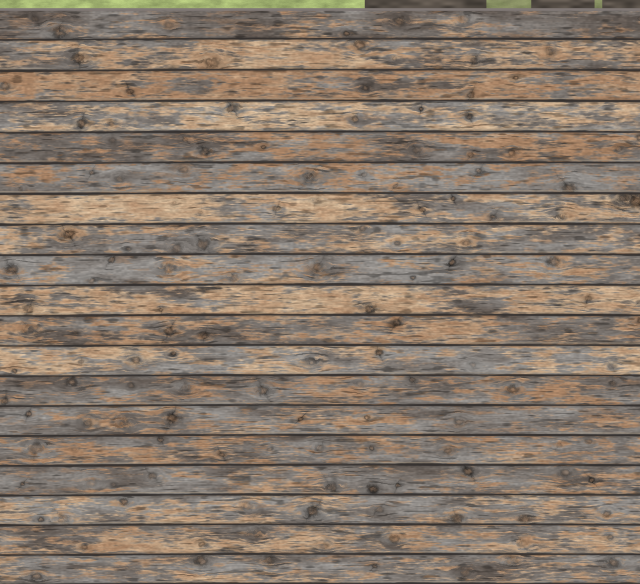
Write a WebGL 2 fragment shader that draws this texture.

```glsl
#version 300 es
precision highp float;
// Weathered horizontal plank wall: flaking grey stain over tan wood, knots, dark seams, a strip of garden on top.
uniform vec2 u_resolution;
out vec4 outColor;

#define PLANKS 19.0
#define WALL_TOP 0.986
#define SEAM_HALF 0.030
#define KNOT_SPACING 1.6
#define KNOT_CHANCE 0.62
#define GRAIN_DEPTH 0.30
#define FLAKE_EDGE 0.085

const vec3 STAIN_DARK = vec3(0.385, 0.350, 0.325);
const vec3 STAIN_GREY = vec3(0.575, 0.560, 0.545);
const vec3 WOOD_PALE = vec3(0.83, 0.72, 0.59);
const vec3 WOOD_ORANGE = vec3(0.66, 0.51, 0.39);
const vec3 SEAM_COLOR = vec3(0.20, 0.185, 0.18);
const vec3 LEAF = vec3(0.66, 0.73, 0.46);

// Per plank, top to bottom: share of bare wood, its warmth, and paleness of the stain
const float BARE[19] = float[19](0.10, 0.52, 0.72, 0.60, 0.42, 0.28, 0.62, 0.38, 0.24, 0.62,
                                 0.46, 0.55, 0.43, 0.20, 0.44, 0.28, 0.42, 0.56, 0.42);
const float WARM[19] = float[19](0.5, 0.35, 0.75, 0.1, 0.8, 0.8, 0.25, 0.3, 0.5, 0.3,
                                 0.6, 0.2, 0.8, 0.6, 0.7, 0.6, 0.25, 0.45, 0.35);
const float PALE[19] = float[19](0.2, 0.3, 0.3, 0.6, 0.35, 0.65, 0.5, 0.5, 0.75, 0.4,
                                 0.35, 0.7, 0.4, 0.6, 0.45, 0.5, 0.6, 0.4, 0.55);

float hash(vec2 p) {
    return fract(sin(dot(p, vec2(127.1, 311.7))) * 43758.5453);
}

float noise(vec2 p) {
    vec2 i = floor(p), f = fract(p);
    f = f * f * (3.0 - 2.0 * f);
    return mix(mix(hash(i), hash(i + vec2(1, 0)), f.x),
               mix(hash(i + vec2(0, 1)), hash(i + vec2(1, 1)), f.x), f.y);
}

float fbm(vec2 p) {
    float sum = 0.0, amp = 0.5;
    for (int i = 0; i < 5; i++) {
        sum += amp * noise(p);
        p = p * 2.03 + 17.7;
        amp *= 0.55;
    }
    return sum / 1.055;
}

// Foliage, dark posts and gaps behind the wall
vec3 background(vec2 uv, float px) {
    vec3 leaves = LEAF * (0.72 + 0.5 * fbm(uv * vec2(45.0, 90.0)));
    vec3 shed = vec3(0.33, 0.30, 0.27) * (0.7 + 0.6 * noise(uv * vec2(60.0, 160.0)));
    float inShed = smoothstep(-px, px, uv.x - 0.57);
    float gap = smoothstep(px, -px, abs(uv.x - 0.795) - 0.035)
              + smoothstep(px, -px, abs(uv.x - 0.935) - 0.006);
    return mix(leaves, shed, inShed * (1.0 - 0.6 * gap));
}

// s is measured in plank heights, y running down; px is one pixel in that unit
vec3 wall(vec2 s, float px) {
    s.y += 0.05 * (noise(vec2(s.x * 0.12, 3.0)) - 0.5);
    float row = clamp(floor(s.y), 0.0, PLANKS - 1.0);
    float v = s.y - row;
    int id = int(row);
    vec2 grainPos = vec2(s.x, v);
    float knotCore = 0.0, knotRing = 0.0, smudge = 0.0;

    // Knots bend the grain; some trail a slanted dark branch mark
    float cell = floor(s.x / KNOT_SPACING);
    vec2 ragged = vec2(fbm(s * 7.0), fbm(s * 7.0 + 40.0)) - 0.5;
    for (float k = -1.0; k <= 1.0; k++) {
        vec2 key = vec2(cell + k, row * 7.0 + 1.0);
        float present = step(hash(key), KNOT_CHANCE);
        vec2 center = vec2((key.x + 0.1 + 0.8 * hash(key + 31.0)) * KNOT_SPACING,
                           0.15 + 0.7 * hash(key + 57.0));
        float radius = mix(0.05, 0.14, hash(key + 83.0));
        float strength = present * mix(0.25, 1.0, hash(key + 19.0));
        vec2 d = (vec2(s.x, v) - center) / radius + 1.6 * ragged;
        float r = length(d * vec2(0.75, 1.0));
        grainPos.y -= present * d.y * radius * 0.7 * exp(-0.12 * r * r);
        knotCore += strength * smoothstep(1.2, 0.4, r);
        knotRing += strength * exp(-5.0 * (r - 0.9) * (r - 0.9));
        float slant = d.x + d.y * (hash(key + 11.0) - 0.5) * 1.8;
        smudge += strength * (0.35 * exp(-0.18 * r * r)
                + step(0.45, hash(key + 5.0)) * 0.8 * exp(-abs(slant) * 1.8 - 0.09 * d.y * d.y));
    }

    // Stain and bare wood, split by ragged streaky flaking
    vec2 offset = vec2(row * 37.3, row * 13.7);
    float broad = fbm(grainPos * vec2(0.4, 1.6) + offset);
    float streak = fbm(grainPos * vec2(1.6, 7.0) + offset + 90.0);
    float fleck = noise(grainPos * vec2(6.0, 19.0) + offset + 23.0);
    float fine = noise(grainPos * vec2(3.5, 26.0) + offset);
    float flake = 0.44 * broad + 0.36 * streak + 0.12 * fleck + 0.08 * fine;
    float bare = smoothstep(-FLAKE_EDGE, FLAKE_EDGE, flake - mix(0.62, 0.39, BARE[id]) - 0.07 * smudge);
    float tone = fbm(grainPos * vec2(0.6, 3.0) + offset + 45.0);
    vec3 stain = mix(STAIN_DARK, STAIN_GREY, clamp(PALE[id] + 1.9 * (tone - 0.46), 0.0, 1.0));
    vec3 wood = mix(WOOD_PALE, WOOD_ORANGE, clamp(WARM[id] + 1.6 * (streak - 0.45), 0.0, 1.0));
    stain = mix(stain, WOOD_ORANGE, 0.35 * smoothstep(0.5, 0.7, streak));
    vec3 color = mix(stain, wood, 0.92 * bare);

    // Fine grain, cracks and knots
    float grain = 0.5 * fine + 0.5 * noise(grainPos * vec2(11.0, 18.0) + offset);
    color *= 1.0 + GRAIN_DEPTH * (grain - 0.48);
    color *= 1.0 - 0.28 * smoothstep(0.66, 0.92, noise(grainPos * vec2(2.4, 14.0) + offset + 7.0));
    color *= 1.0 - 0.45 * min(smudge, 1.0);
    color = mix(color, WOOD_ORANGE * (0.7 + 0.4 * grain), 0.5 * min(knotCore, 1.0));
    color *= 1.0 - 0.32 * min(knotRing, 1.0);

    // Rounded edges, a worn pale lip and the uneven seam
    float edge = min(v, 1.0 - v);
    color *= mix(0.80, 1.0, smoothstep(0.0, 0.13, edge));
    float lip = smoothstep(0.04, 0.0, abs(v - 0.925)) * smoothstep(0.4, 0.7, noise(vec2(s.x * 0.3, row * 5.0)));
    color = mix(color, vec3(0.69, 0.63, 0.55), 0.5 * lip);
    float seamWidth = SEAM_HALF * (0.6 + 0.8 * noise(vec2(s.x * 0.7, floor(s.y + 0.5) * 9.0)));
    return mix(color, SEAM_COLOR, 0.9 * smoothstep(px, -px, edge - seamWidth));
}

void main() {
    vec2 uv = gl_FragCoord.xy / u_resolution;
    float aspect = u_resolution.x / u_resolution.y;
    float pitch = WALL_TOP / PLANKS;
    float px = 0.7 / u_resolution.y;
    float down = (WALL_TOP - uv.y) / pitch;
    down -= 0.13 * sin(3.14159 * down / PLANKS);
    vec3 color = wall(vec2(uv.x * aspect / pitch, down), px / pitch);
    // Weathered cap rail
    float cap = smoothstep(px, -px, abs(uv.y - WALL_TOP + 0.002) - 0.0025);
    color = mix(color, vec3(0.50, 0.47, 0.46), cap);
    color = mix(color, background(uv, px), smoothstep(-px, px, uv.y - WALL_TOP));
    outColor = vec4(color, 1.0);
}
```
